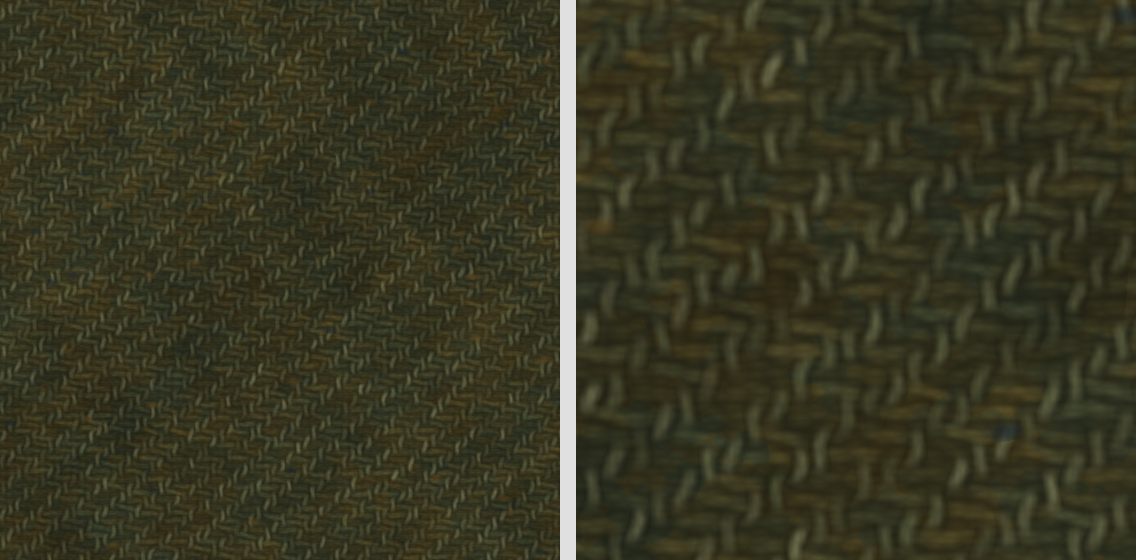
Left: the whole. Right: its middle third, enlarged.
This texture is drawn by a WebGL 1 fragment shader. Its source:

```glsl
precision highp float;
// Olive wool twill: soft pale warp stitches over mottled brown-green weft.

uniform vec2 u_resolution;

float hash(vec2 p) {
  return fract(sin(dot(p, vec2(12.9898, 78.233))) * 43758.5);
}

// Cellular noise: x = distance to the nearest point, y = random value of its cell
vec2 cellular(vec2 p) {
  vec2 base = floor(p);
  vec2 nearest = vec2(8.0, 0.0);
  for (int j = -1; j <= 1; j++) {
    for (int i = -1; i <= 1; i++) {
      vec2 id = base + vec2(float(i), float(j));
      vec2 point = id + 0.15 + 0.7 * vec2(hash(id), hash(id + 37.3));
      float d = length(p - point);
      if (d < nearest.x) nearest = vec2(d, hash(id + 71.7));
    }
  }
  return nearest;
}

// Layered sines, roughly -1 to 1, for broad drift
float drift(vec2 p) {
  return 0.5 * sin(p.x * 1.3 + 2.0 * sin(p.y * 0.9))
       + 0.3 * sin(p.y * 2.7 - p.x * 1.9 + 1.0)
       + 0.2 * sin(p.x * 5.3 + p.y * 4.1 + 2.0);
}

void main() {
  vec2 uv = gl_FragCoord.xy / u_resolution;

  // 72 warp columns and 80 weft rows; the twill repeats every 4 threads
  vec2 thread = uv * vec2(72.0, 80.0);
  thread += 0.35 * vec2(drift(uv * 9.0), drift(uv.yx * 8.0 + 4.0));
  thread += 0.12 * vec2(sin(thread.y * 2.3 + thread.x), sin(thread.x * 1.7 + thread.y * 0.6));

  // Wool fibres and uneven patches of blended wool
  float warpFibre = cellular(uv * vec2(210.0, 85.0)).x;
  float weftFibre = cellular(uv * vec2(85.0, 190.0)).x;
  vec2 blend = cellular(uv * vec2(36.0, 64.0) + 0.2 * sin(uv.yx * 300.0));
  vec2 patchy = cellular(uv * vec2(15.0, 22.0));

  // Weft floats, shifted one column per row
  float row = floor(thread.y);
  float along = mod(thread.x - row + 1.0, 4.0) - 2.0;
  vec2 weftId = vec2(floor((thread.x - row + 1.0) / 4.0), row);
  along += 0.7 * (hash(weftId + 61.0) - 0.5);
  float across = abs(thread.y - row - 0.5 + 0.1 * along);
  float weft = (1.0 - smoothstep(0.05, 0.52, across))
             * (1.0 - smoothstep(0.5, 1.7, abs(along)));
  float weftTone = 0.82 + 0.34 * hash(weftId + 5.0);
  float brownness = 0.5 + 0.35 * drift(uv * 14.0) + 0.8 * (blend.y - 0.5);
  vec3 woolColor = mix(vec3(0.195, 0.215, 0.145), vec3(0.255, 0.225, 0.115),
                       clamp(brownness, 0.0, 1.0));

  vec3 color = mix(woolColor * 0.76, woolColor * weftTone, weft);
  color *= 1.17 - 0.3 * weftFibre;

  // Pale warp stitches, rising one row per column
  float column = floor(thread.x);
  float climb = thread.y - column;
  vec2 stitchId = vec2(column, floor(climb / 4.0));
  float v = mod(climb, 4.0) - 2.0 + 0.7 * (hash(stitchId) - 0.5);
  float side = abs(thread.x - column - 0.5 - 0.1 * v + 0.16 * (hash(stitchId + 83.0) - 0.5));
  float reach = 1.1 + 0.35 * hash(stitchId + 29.0);
  float stitch = (1.0 - smoothstep(0.02, 0.44, side))
               * (1.0 - smoothstep(0.3, reach, abs(v)));
  vec3 stitchColor = mix(vec3(0.31, 0.325, 0.215), vec3(0.38, 0.38, 0.27), hash(stitchId + 19.0));
  stitchColor *= 1.14 - 0.28 * warpFibre;
  color = mix(color, stitchColor, stitch * (0.35 + 0.6 * hash(stitchId + 43.0)));

  // Faint shade beside the stitches
  float seam = smoothstep(0.25, 0.5, side) * (1.0 - smoothstep(0.4, 1.3, abs(v)));
  color *= 1.0 - 0.07 * seam;

  // Rare dyed flecks of ochre and blue wool
  vec2 fleck = cellular(uv * vec2(28.0, 52.0) + 11.0);
  float spot = 1.0 - smoothstep(0.05, 0.45, fleck.x);
  color = mix(color, vec3(0.38, 0.28, 0.12), 0.5 * spot * step(0.992, fleck.y));
  color = mix(color, vec3(0.09, 0.14, 0.17), 0.6 * spot * step(fleck.y, 0.004));

  // Broad shade variation across the cloth
  float shade = 0.08 * drift(uv * 4.0 + 2.0) + 0.07 * drift(uv * 23.0)
              + 0.12 * (patchy.y - 0.5) * (1.0 - smoothstep(0.2, 0.7, patchy.x));
  color *= 1.0 + shade;

  gl_FragColor = vec4(color, 1.0);
}
```
